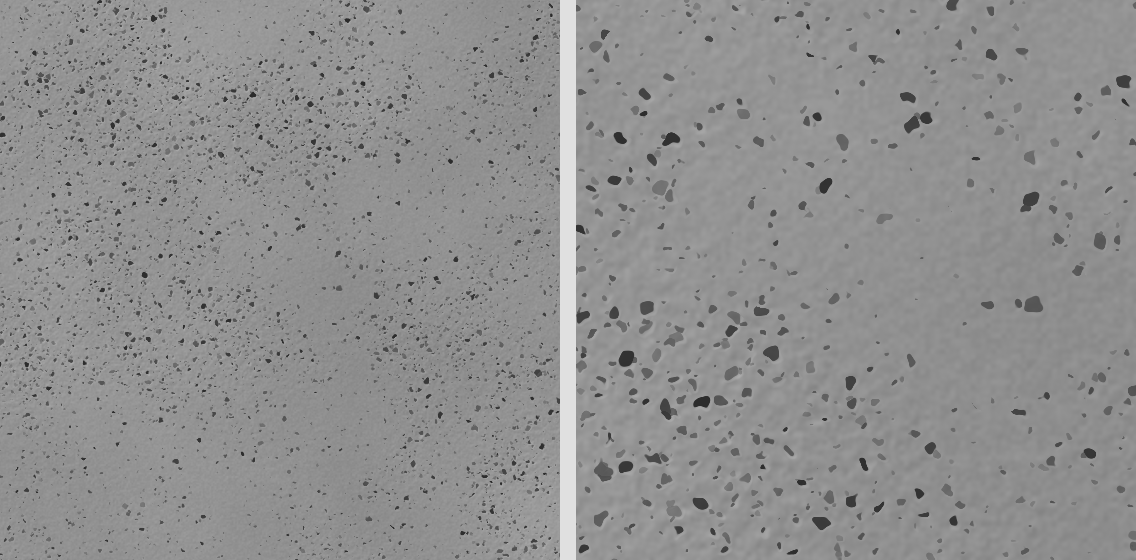
Left, the full canvas; right, a detail of the centre.
Give the GLSL for this texture, as a WebGL 1 fragment shader.

```glsl
precision highp float;
uniform vec2 u_resolution;

const vec3 CONCRETE = vec3(0.579);
const vec3 PIT_COLOR = vec3(0.15);
const vec2 LIGHT_DIR = vec2(-0.6, 0.8);
const float MOTTLE_SCALE = 3.5;
const float MOTTLE_AMOUNT = 0.085;
const float CLUSTER_SCALE = 5.0;
const float RELIEF_SCALE = 150.0;
const float RELIEF_STEP = 0.0028;
const float RELIEF_AMOUNT = 0.105;
const float GRAIN_SCALE = 330.0;
const float GRAIN_AMOUNT = 0.03;
const float COARSE_CELLS = 78.0;
const float FINE_CELLS = 132.0;
const float RIM_LIGHT = 0.07;

vec2 hash2(vec2 p) {
  vec3 q = fract(p.xyx * vec3(0.1031, 0.1030, 0.0973));
  q += dot(q, q.yzx + 33.33);
  return fract((q.xx + q.yz) * q.zy);
}

float noise(vec2 p) {
  vec2 cell = floor(p);
  vec2 f = fract(p);
  f = f * f * (3.0 - 2.0 * f);
  float low = mix(hash2(cell).x, hash2(cell + vec2(1.0, 0.0)).x, f.x);
  float high = mix(hash2(cell + vec2(0.0, 1.0)).x, hash2(cell + 1.0).x, f.x);
  return mix(low, high, f.y);
}

float fbm(vec2 p) {
  float sum = 0.0;
  float weight = 0.533;
  for (int i = 0; i < 4; i++) {
    sum += weight * noise(p);
    p = mat2(1.6, 1.2, -1.2, 1.6) * p + 17.3;
    weight *= 0.5;
  }
  return sum;
}

float surfaceHeight(vec2 p) {
  return 0.65 * noise(p * RELIEF_SCALE)
       + 0.35 * noise(p * RELIEF_SCALE * 1.9 + 41.0);
}

// Returns pit darkness in x and the lit lower rim in y.
vec2 pits(vec2 uv, float cells, float chance, float seed) {
  vec2 p = uv * cells;
  vec2 warp = vec2(noise(p * 2.3 + seed), noise(p * 2.3 + seed + 57.0)) - 0.5;
  p += warp * 0.4;
  float soft = 0.6 * cells / min(u_resolution.x, u_resolution.y);
  vec2 base = floor(p);
  vec2 result = vec2(0.0);
  for (int y = -1; y <= 1; y++) {
    for (int x = -1; x <= 1; x++) {
      vec2 cell = base + vec2(float(x), float(y));
      vec2 jitter = hash2(cell + seed);
      vec2 kind = hash2(cell + seed + 211.0);
      vec2 shape = hash2(cell + seed + 423.0);
      float present = step(kind.x, chance);
      vec2 offset = p - cell - 0.1 - 0.8 * jitter;
      float radius = mix(0.13, 0.38, shape.x * shape.x);
      float dist = length(offset * vec2(1.0, mix(0.85, 1.4, shape.y)));
      float hole = 1.0 - smoothstep(radius - soft, radius + soft, dist);
      float depth = mix(0.3, 1.0, kind.y);
      float rim = 1.0 - smoothstep(0.0, soft + 0.12, abs(dist - radius - 0.1));
      float facing = max(0.0, -dot(offset, LIGHT_DIR) / (dist + 0.05));
      result = max(result, present * vec2(hole * depth, rim * facing));
    }
  }
  return result;
}

void main() {
  vec2 uv = gl_FragCoord.xy / min(u_resolution.x, u_resolution.y);

  // Broad stains and uneven wear
  float mottle = fbm(uv * MOTTLE_SCALE + 3.7) - 0.5;
  float wear = smoothstep(0.32, 0.74, fbm(uv * CLUSTER_SCALE + 28.0));
  float roughness = mix(0.35, 1.0, wear);

  // Fine embossed surface
  float slope = surfaceHeight(uv) - surfaceHeight(uv + LIGHT_DIR * RELIEF_STEP);
  float grain = noise(uv * GRAIN_SCALE + 90.0) - 0.5;
  vec3 color = CONCRETE + mottle * MOTTLE_AMOUNT;
  color += slope * RELIEF_AMOUNT * roughness + grain * GRAIN_AMOUNT;

  // Clustered coarse and fine pits
  vec2 coarse = pits(uv, COARSE_CELLS, mix(0.06, 0.48, wear), 11.0);
  vec2 fine = pits(uv, FINE_CELLS, mix(0.07, 0.42, wear), 137.0);
  color += RIM_LIGHT * max(coarse.y, 0.5 * fine.y) * roughness;
  color = mix(color, PIT_COLOR, max(0.95 * coarse.x, 0.6 * fine.x));

  gl_FragColor = vec4(clamp(color, 0.0, 1.0), 1.0);
}
```
